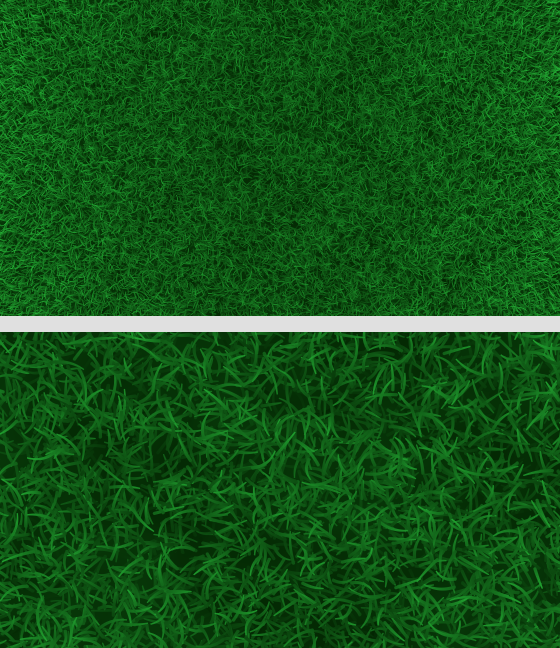
Top: the whole. Bottom: its middle third, enlarged.
Reproduce this texture procedurally as a Shadertoy shader.

```glsl
// Dense lawn seen from above: thin curved blades that lean outward from the centre.
#define CELL 0.035         // root grid spacing, in canvas heights
#define LAYERS 10          // stacked blade layers, deepest first
#define BLADES 2           // blades per cell and layer
#define HALF_WIDTH 0.0017  // blade half width at the root
#define BEND 0.65          // strength of the blade curve
#define LEAN 1.35          // outward lean at the borders
#define SOIL_TONE 0.07     // tone of the gaps between blades
#define SIDE_LIGHT 0.52    // extra light towards the left and right
#define CLUMPING 0.055     // strength of the uneven growth
#define CONTRAST 1.36      // spread of the tones around the middle
#define SHADE_GREEN vec3(0.02, 0.18, 0.02)
#define BRIGHT_GREEN vec3(0.11, 0.56, 0.16)

vec4 hash4(vec3 p) {
    vec4 q = fract(p.xyzx * vec4(0.1031, 0.103, 0.0973, 0.1099));
    q += dot(q, q.wzxy + 33.33);
    return fract((q.xxyz + q.yzzw) * q.zywx);
}

// Broad uneven growth made of layered sines
float clumps(vec2 p) {
    float a = sin(p.x * 17.0 + 2.0 * sin(p.y * 11.0));
    float b = sin(p.y * 23.0 + 2.0 * sin(p.x * 14.0 + 1.0));
    float c = sin(dot(p, vec2(47.0, 39.0)) + 2.0 * sin(p.x * 31.0 - p.y * 43.0));
    return (a + b + c) / 3.0;
}

// Returns coverage in x and position along the blade in y
vec2 blade(vec2 p, vec2 dir, float len, float bend, float pixel) {
    float along = dot(p, dir);
    float across = dot(p, vec2(-dir.y, dir.x));
    float s = clamp(along / len, 0.0, 1.0);
    float curve = bend * len * s * (1.0 - s);
    float slope = bend * (1.0 - 2.0 * s);
    float side = (across - curve) * inversesqrt(1.0 + slope * slope);
    float dist = length(vec2(along - s * len, side));
    float width = HALF_WIDTH * mix(1.0, 0.4, s * s);
    return vec2(clamp((width - dist) / pixel + 0.5, 0.0, 1.0), s);
}

void mainImage(out vec4 fragColor, in vec2 fragCoord) {
    float pixel = 1.0 / iResolution.y;
    vec2 p = (fragCoord - 0.5 * iResolution.xy) * pixel;
    float tone = SOIL_TONE;

    // Paint the blades from the soil upwards
    for (int layer = 0; layer < LAYERS; layer++) {
        float height = float(layer) / float(LAYERS - 1);
        vec2 shift = hash4(vec3(float(layer), 7.0, 3.0)).xy;
        vec2 grid = p / CELL + shift + 100.0;
        vec2 home = floor(grid);
        for (int y = -1; y <= 1; y++)
        for (int x = -1; x <= 1; x++)
        for (int i = 0; i < BLADES; i++) {
            vec2 cell = home + vec2(x, y);
            float id = float(layer * BLADES + i);
            vec4 place = hash4(vec3(cell, id));
            vec4 look = hash4(vec3(cell + 57.0, id + 31.0));
            vec2 root = cell + place.xy;
            vec2 rootPos = (root - shift - 100.0) * CELL;

            // Random heading pulled outward with distance from the centre
            float angle = 6.2832 * place.z;
            vec2 dir = normalize(vec2(cos(angle), sin(angle)) + LEAN * rootPos + 0.001);
            float len = CELL * mix(0.5, 1.0, place.w);
            float bend = BEND * (2.0 * look.x - 1.0);
            vec2 hit = blade((grid - root) * CELL, dir, len, bend, pixel);

            float bladeTone = 0.18 + 0.5 * height + 0.5 * (look.y - 0.4);
            bladeTone *= mix(0.65, 1.15, hit.y);
            tone = mix(tone, bladeTone, hit.x * 0.92);
        }
    }

    // Dim centre, brighter sides and uneven growth
    float light = 0.86 + SIDE_LIGHT * p.x * p.x + 0.22 * p.y * p.y;
    tone = tone * light + CLUMPING * clumps(p);
    tone = 0.45 + CONTRAST * (tone - 0.38);
    vec3 color = mix(SHADE_GREEN, BRIGHT_GREEN, clamp(tone, -0.2, 1.3));
    fragColor = vec4(max(color, 0.0), 1.0);
}
```
